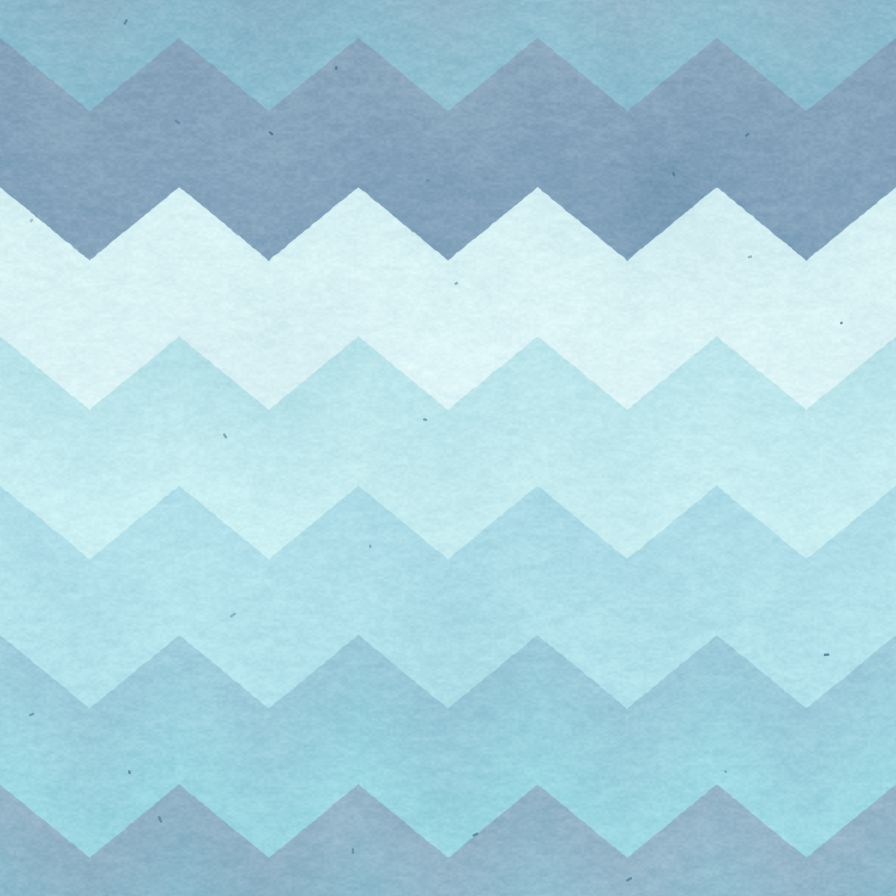
Give the GLSL for this pattern, as a three.js fragment shader.

```glsl
// Six stacked zigzag bands in icy blues on mottled, fibrous paper, tiling both ways.
#define PEAKS 5.0          // zigzag repeats across
#define BANDS 6.0          // colour bands down
#define TOP_PEAK 0.958     // height of the uppermost peaks
#define ZIG_DEPTH 0.082    // drop from peak to valley
#define EDGE 0.0011        // half width of the soft band edge
#define EDGE_WOBBLE 0.0016 // roughness of the band edge
#define BLOTCH 0.10        // strength of broad stains
#define GRAIN 0.105        // strength of paper fibres
#define SPECK_GRID 9.0     // speck cells per side
#define SPECK_CHANCE 0.27  // share of cells holding a speck
#define SPECK_INK vec3(0.27, 0.45, 0.57)

varying vec2 vUv;

float hash(vec2 p) {
  vec3 q = fract(vec3(p.xyx) * 0.1031);
  q += dot(q, q.yzx + 33.33);
  return fract((q.x + q.y) * q.z);
}

// Value noise that wraps after a whole number of cells, centred on zero
float noise(vec2 uv, vec2 cells, float seed) {
  vec2 p = uv * cells;
  vec2 i = floor(p);
  vec2 f = p - i;
  f = f * f * (3.0 - 2.0 * f);
  vec2 a = mod(i, cells) + seed;
  vec2 b = mod(i + 1.0, cells) + seed;
  float low = mix(hash(a), hash(vec2(b.x, a.y)), f.x);
  float high = mix(hash(vec2(a.x, b.y)), hash(b), f.x);
  return mix(low, high, f.y) - 0.5;
}

// Broad, cloudy stains
float blotches(vec2 uv) {
  float sum = 0.0;
  float weight = 0.5;
  vec2 cells = vec2(4.0, 5.0);
  for (int k = 0; k < 5; k++) {
    sum += weight * noise(uv, cells, 17.0 + 31.0 * float(k));
    cells *= 2.0;
    weight *= 0.58;
  }
  return sum;
}

// Fine fibres, longer across than up
float fibres(vec2 uv) {
  return 0.30 * noise(uv, vec2(48.0, 120.0), 211.0)
       + 0.40 * noise(uv, vec2(120.0, 250.0), 307.0)
       + 0.45 * noise(uv, vec2(300.0, 400.0), 401.0);
}

// Band colour with a slight drift from its top (t = 0) to its bottom (t = 1)
vec3 bandColor(float index, float t) {
  float i = mod(index, BANDS);
  vec3 c = vec3(0.53, 0.65, 0.74);
  vec3 drift = vec3(-0.03, -0.02, -0.01);
  if (i > 0.5) { c = vec3(0.85, 0.95, 0.96); drift = vec3(0.02, 0.01, 0.01); }
  if (i > 1.5) { c = vec3(0.75, 0.91, 0.93); drift = vec3(0.05, 0.03, 0.02); }
  if (i > 2.5) { c = vec3(0.68, 0.87, 0.91); drift = vec3(0.03, 0.03, 0.02); }
  if (i > 3.5) { c = vec3(0.61, 0.82, 0.87); drift = vec3(0.01, 0.06, 0.04); }
  if (i > 4.5) { c = vec3(0.57, 0.73, 0.80); drift = vec3(-0.02, 0.05, 0.04); }
  return c + drift * (t - 0.5);
}

// Coverage of sparse, short flecks at random angles
float specks(vec2 uv) {
  vec2 p = uv * SPECK_GRID;
  vec2 cell = mod(floor(p), SPECK_GRID);
  vec2 center = 0.15 + 0.7 * vec2(hash(cell + 53.0), hash(cell + 97.0));
  float angle = 6.2832 * hash(cell + 139.0);
  vec2 along = vec2(cos(angle), sin(angle));
  vec2 d = (fract(p) - center) / SPECK_GRID;
  float halfLength = 0.0025 * hash(cell + 173.0);
  float reach = dot(d, along);
  d -= along * clamp(reach, -halfLength, halfLength);
  float present = step(hash(cell + 191.0), SPECK_CHANCE);
  float strength = 0.35 + 0.45 * hash(cell + 223.0);
  return present * strength * (1.0 - smoothstep(0.0006, 0.0022, length(d)));
}

void main() {
  // Zigzag boundaries, measured downward in bands
  float zig = 1.0 - abs(2.0 * fract(vUv.x * PEAKS) - 1.0);
  float wobble = EDGE_WOBBLE * noise(vUv, vec2(220.0), 503.0);
  float depth = (TOP_PEAK - ZIG_DEPTH * zig - vUv.y + wobble) * BANDS;
  float border = floor(depth + 0.5);
  float d = depth - border;

  // Blend the two bands that meet at the nearest boundary
  float slope = 2.0 * PEAKS * ZIG_DEPTH;
  float soft = EDGE * BANDS * sqrt(1.0 + slope * slope);
  vec3 color = mix(bandColor(border - 1.0, d + 1.0), bandColor(border, d),
                   smoothstep(-soft, soft, d));

  // Paper wear, strongest in red and on the darker bands
  float tone = BLOTCH * blotches(vUv) + GRAIN * fibres(vUv);
  color += tone * vec3(1.0, 0.78, 0.62) * mix(1.25, 0.6, color.r);
  color = mix(color, SPECK_INK, specks(vUv));
  gl_FragColor = vec4(clamp(color, 0.0, 1.0), 1.0);
}
```
